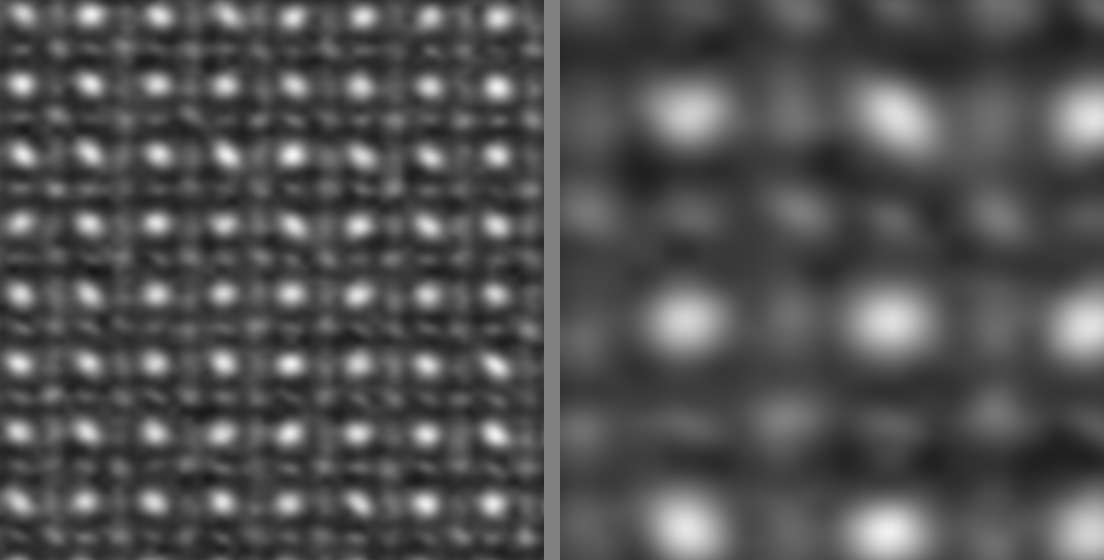
Left: the whole. Right: its middle third, enlarged.
This pattern is drawn by a Shadertoy shader. Its source:

```glsl
// Soft grey lattice of bright round spots with fainter spots between, blurred and grainy

const vec2 FIRST_SPOT = vec2(0.0417, 0.0265);  // from the top left, canvas heights
const vec2 STEP_ACROSS = vec2(0.1213, 0.0007);
const vec2 STEP_DOWN = vec2(-0.0013, 0.1242);

float hash(vec2 p) {
    vec3 q = fract(vec3(p.xyx) * 0.1031);
    q += dot(q, q.yzx + 33.33);
    return fract((q.x + q.y) * q.z);
}

float smoothNoise(vec2 p) {
    vec2 i = floor(p), f = fract(p);
    f = f * f * f * (f * (f * 6.0 - 15.0) + 10.0);
    float low = mix(hash(i), hash(i + vec2(1, 0)), f.x);
    float high = mix(hash(i + vec2(0, 1)), hash(i + vec2(1, 1)), f.x);
    return mix(low, high, f.y) - 0.5;
}

float gaussian(vec2 d, vec2 sigma) {
    d /= sigma;
    return exp(-0.5 * dot(d, d));
}

// Horizontal glow repeating once per lattice row
float rowGlow(float y, float center, float sigma) {
    float d = fract(y - center + 0.5) - 0.5;
    return exp(-0.5 * d * d / (sigma * sigma));
}

// One spot with hashed offset, tilt and strength
float spot(vec2 d, vec2 sigma, vec2 seed, float jitter, float variation) {
    vec3 r = vec3(hash(seed + 11.3), hash(seed + 47.9), hash(seed + 83.1)) - 0.5;
    d -= jitter * r.xy;
    d.y -= d.x * (0.12 + 0.5 * r.x);
    return gaussian(d, sigma) * (1.0 + variation * r.z);
}

// The four spots of a single cell
float cellSpots(vec2 d, vec2 id) {
    vec2 seed = id * 7.0 + 100.0;
    float bright = 0.65 * spot(d, vec2(0.148, 0.128), seed, 0.03, 0.12);
    float column = 0.19 * spot(d - vec2(0.5, 0.02), vec2(0.115, 0.185), seed + 1.0, 0.04, 0.4);
    float faint = 0.18 * spot(d - vec2(0.0, 0.49), vec2(0.125, 0.072), seed + 2.0, 0.04, 0.5);
    float middle = 0.25 * spot(d - vec2(0.5, 0.485), vec2(0.13, 0.1), seed + 3.0, 0.06, 0.7);
    return bright + column + faint + middle;
}

float latticeSpots(vec2 q) {
    vec2 cell = floor(q);
    float sum = 0.0;
    for (int j = -1; j <= 1; j++) {
        for (int i = -1; i <= 1; i++) {
            vec2 id = cell + vec2(i, j);
            sum += cellSpots(q - id, id);
        }
    }
    return sum;
}

void mainImage(out vec4 fragColor, in vec2 fragCoord) {
    // Height units with y running down, then slightly skewed lattice coordinates
    vec2 p = vec2(fragCoord.x, iResolution.y - fragCoord.y) / iResolution.y;
    vec2 q = inverse(mat2(STEP_ACROSS, STEP_DOWN)) * (p - FIRST_SPOT);

    // Background with glowing rows
    float shade = 0.125;
    shade += 0.085 * rowGlow(q.y, 0.0, 0.19);
    shade += 0.06 * rowGlow(q.y, 0.47, 0.12);
    shade += latticeSpots(q);

    // Blurred grain at two scales
    shade += 0.11 * smoothNoise(p * vec2(27.0, 35.0) + 5.0);
    shade += 0.07 * smoothNoise(p * vec2(48.0, 56.0) + 71.0);

    fragColor = vec4(vec3(clamp(shade, 0.0, 1.0)), 1.0);
}
```
